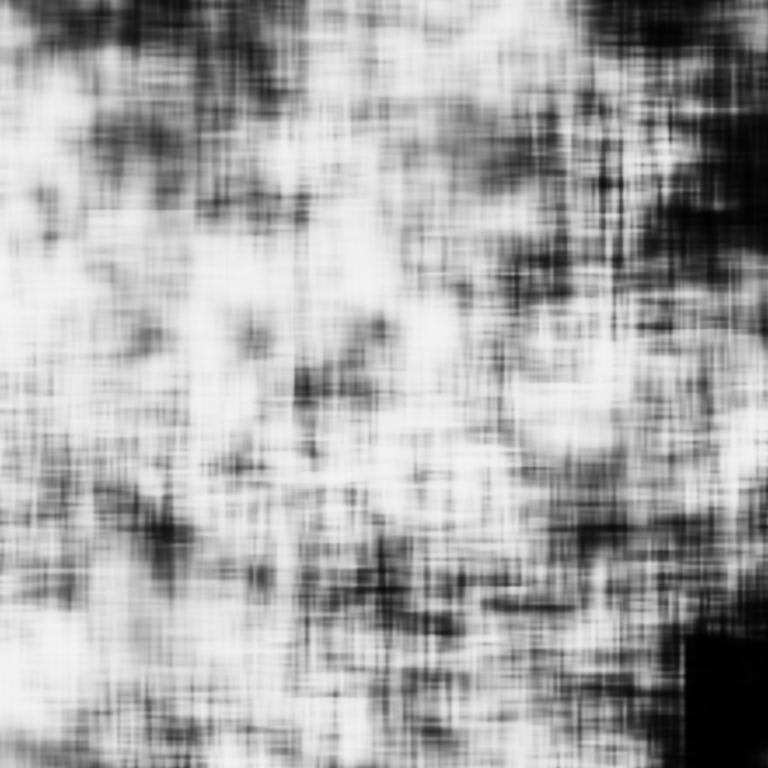
Give the GLSL for this texture, as a three.js fragment shader.

```glsl
// Soft grey clouds with black blotches, crossed by a faint woven grain.
// Layered value noise gives the clouds, stretched noise the threads, and
// one-sided fades the straight seams; a logistic curve sets the grey tones.

varying vec2 vUv;

const float WHITE_LEVEL = 0.955;   // brightest grey
const float TONE_SLOPE = 1.65;     // contrast of the tone curve
const float TONE_LIFT = 1.5;       // overall lightness
const float BLOB_SCALE = 6.0;      // large blotches across the canvas
const float BLOB_WEIGHT = 1.15;
const float PUFF_WEIGHT = 1.0;     // medium clouds
const float WISP_WEIGHT = 0.55;    // small clouds
const float BAND_WEIGHT = 0.52;    // broad straight streaks
const float THREAD_WEIGHT = 0.36;  // fine woven threads
const float SEAM_WEIGHT = 0.6;     // straight one-sided edges
const float SEAM_FADE = 0.035;
const int SEAM_COUNT = 18;
const float SIDE_SHADE = 1.8;      // darkening of the right side
const float TOP_SHADE = 0.7;       // darkening of the top edge
const float CORNER_SHADE = 2.6;    // black block at the lower right
const mat2 TILT = mat2(0.8, 0.6, -0.6, 0.8);

float hash(vec2 p) {
  vec3 q = fract(p.xyx * 0.1031);
  q += dot(q, q.yzx + 33.33);
  return fract((q.x + q.y) * q.z);
}

// Smooth value noise from -1 to 1
float noise(vec2 p) {
  vec2 cell = floor(p);
  vec2 f = fract(p);
  f = f * f * (3.0 - 2.0 * f);
  float low = mix(hash(cell), hash(cell + vec2(1.0, 0.0)), f.x);
  float high = mix(hash(cell + vec2(0.0, 1.0)), hash(cell + vec2(1.0)), f.x);
  return 2.0 * mix(low, high, f.y) - 1.0;
}

// Blurred blotches, tilted and bent to hide the noise lattice
float clouds(vec2 p) {
  vec2 bend = vec2(noise(p * 7.0 + 31.0), noise(p * 7.0 + 57.0));
  vec2 q = TILT * (p + 0.025 * bend) + 3.0;
  return BLOB_WEIGHT * noise(q * BLOB_SCALE)
       + PUFF_WEIGHT * noise(p * BLOB_SCALE * 2.1 + 0.3 * bend + 17.0)
       + WISP_WEIGHT * noise(q * BLOB_SCALE * 4.5 + 41.0);
}

// Horizontal and vertical streaks, stronger in patches and to the right
float weave(vec2 p) {
  float bands = noise(p * vec2(9.0, 42.0) + 71.0)
              + noise(p * vec2(46.0, 8.0) + 83.0);
  float threads = noise(p * vec2(14.0, 125.0) + 5.0)
                + noise(p * vec2(135.0, 12.0) + 9.0)
                + 0.7 * noise(p * vec2(30.0, 210.0) + 13.0)
                + 0.7 * noise(p * vec2(220.0, 28.0) + 23.0);
  float patches = 0.7 + 0.45 * noise(p * 5.0 + 97.0) + 0.4 * p.x;
  return patches * (BAND_WEIGHT * bands + THREAD_WEIGHT * threads);
}

// Scattered straight edges, crisp on one side and fading on the other
float seams(vec2 p) {
  float sum = 0.0;
  for (int i = 0; i < SEAM_COUNT; i++) {
    float id = float(i);
    vec2 start = vec2(hash(vec2(id, 2.0)), hash(vec2(id, 7.0)));
    vec2 d = p - start;
    if (hash(vec2(id, 11.0)) < 0.4) d = d.yx;
    float reach = mix(0.04, 0.14, hash(vec2(id, 19.0)));
    float edge = smoothstep(0.0, 0.004, d.x) * exp(-max(d.x, 0.0) / SEAM_FADE);
    float span = 1.0 - smoothstep(0.5, 1.0, abs(d.y) / reach);
    sum += (hash(vec2(id, 29.0)) < 0.5 ? -1.0 : 1.0) * edge * span;
  }
  return SEAM_WEIGHT * sum;
}

// Large shadows: right side with a bright gap, top edge, lower corner
float shadows(vec2 p) {
  float rise = (p.y - 0.5) / 0.13;
  float gap = 1.0 - 0.75 * exp(-rise * rise);
  float side = smoothstep(0.72, 1.0, p.x + 0.05 * noise(p * 6.0 + 61.0)) * gap;
  float top = smoothstep(0.86, 1.0, p.y);
  float block = smoothstep(0.889, 0.898, p.x)
              * (1.0 - smoothstep(0.155, 0.18, p.y));
  float halo = 1.0 - smoothstep(0.03, 0.16, length(p - vec2(0.95, 0.1)));
  return SIDE_SHADE * side + TOP_SHADE * top
       + CORNER_SHADE * (0.6 * block + 0.7 * halo);
}

void main() {
  float density = clouds(vUv) + weave(vUv) + seams(vUv) - shadows(vUv);
  float grey = WHITE_LEVEL / (1.0 + exp(-(TONE_LIFT + TONE_SLOPE * density)));
  gl_FragColor = vec4(vec3(grey), 1.0);
}
```
